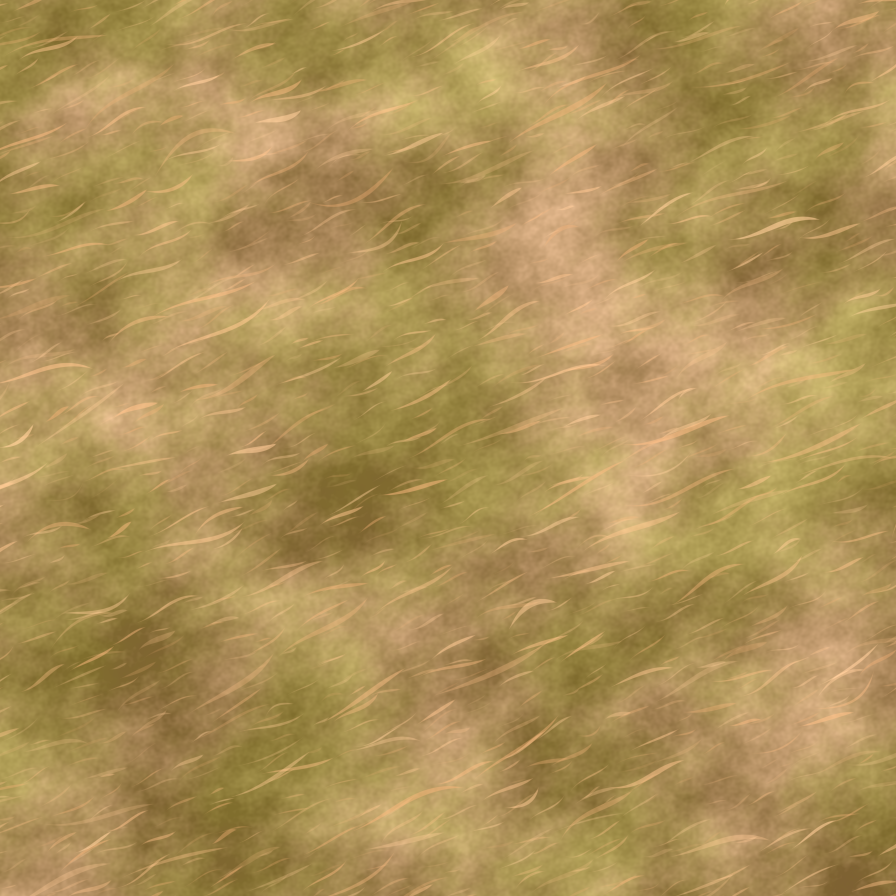
This texture is drawn by a WebGL 2 fragment shader. Its source:

```glsl
#version 300 es
precision highp float;
// Mottled olive and rose ground under scattered, slanting slivers.
// Layered gradient noise sets tone and hue; three jittered grids of
// bent, tapered strokes are laid over it from fine to bold.

uniform vec2 u_resolution;
out vec4 fragColor;

const float TAU = 6.28319;
const float SLANT = 0.40;

vec2 hash2(vec2 p) {
    vec3 q = fract(p.xyx * vec3(0.1031, 0.1030, 0.0973));
    q += dot(q, q.yzx + 33.33);
    return fract((q.xx + q.yz) * q.zy);
}

mat2 rotation(float angle) {
    float c = cos(angle), s = sin(angle);
    return mat2(c, -s, s, c);
}

float cornerSlope(vec2 cell, vec2 offset) {
    float angle = TAU * hash2(cell).x;
    return dot(vec2(cos(angle), sin(angle)), offset);
}

float gradientNoise(vec2 p) {
    vec2 i = floor(p), f = fract(p);
    vec2 w = f * f * f * (f * (f * 6.0 - 15.0) + 10.0);
    vec2 e = vec2(1.0, 0.0);
    float low = mix(cornerSlope(i, f), cornerSlope(i + e.xy, f - e.xy), w.x);
    float high = mix(cornerSlope(i + e.yx, f - e.yx), cornerSlope(i + e.xx, f - e.xx), w.x);
    return mix(low, high, w.y);
}

float fbm(vec2 p, float gain) {
    float sum = 0.0, amplitude = 0.5;
    for (int i = 0; i < 7; i++) {
        sum += amplitude * gradientNoise(p);
        p = rotation(0.6) * p * 2.0 + 17.3;
        amplitude *= gain;
    }
    return sum;
}

// Ground colour from a tone (dark to light) and a hue (olive to rose).
vec3 groundColour(float tone, float hue) {
    vec3 olive = mix(vec3(0.53, 0.46, 0.20), vec3(0.80, 0.73, 0.43), tone);
    vec3 rose = mix(vec3(0.53, 0.41, 0.23), vec3(0.88, 0.71, 0.54), tone);
    return mix(olive, rose, hue);
}

// Coverage of one sliver along x, bent by a parabola and a slight S.
float sliver(vec2 p, float halfLength, float halfWidth, float bend, float sway, float soft) {
    float u = p.x / halfLength;
    float y = p.y - halfLength * (bend * u * u + sway * u * (u * u - 0.6));
    float slope = 2.0 * bend * u + sway * (3.0 * u * u - 0.6);
    float d = abs(y) * inversesqrt(1.0 + slope * slope);
    float taper = max(0.0, 1.0 - u * u) * (1.0 + 0.55 * u);
    float w = halfWidth * taper;
    return (1.0 - smoothstep(w - soft, w + soft, d)) * min(1.0, w / soft);
}

// Blends one grid of slivers over the ground.
vec3 addSlivers(vec3 ground, vec2 p, vec2 cellSize, float width, float strength, float seed, float soft) {
    vec2 q = rotation(SLANT) * p + seed * 0.37;
    vec2 home = floor(q / cellSize);
    vec3 colour = ground;
    for (int j = -1; j <= 1; j++) {
        for (int i = -1; i <= 1; i++) {
            vec2 cell = home + vec2(i, j);
            vec2 place = hash2(cell + seed * 31.7);
            vec2 shape = hash2(cell + seed * 57.1 + 5.3);
            vec2 curve = hash2(cell + seed * 83.9 + 9.1) - 0.5;
            vec2 look = hash2(cell + seed * 19.3 + 3.7);
            vec2 local = q - (cell + 0.5 + 0.8 * (place - 0.5)) * cellSize;
            local = rotation(0.45 * (shape.x - 0.5)) * local;
            float halfLength = cellSize.x * mix(0.16, 0.46, shape.y);
            float hook = 1.0 + 2.2 * step(0.93, place.x);
            float mask = sliver(local, halfLength, width * mix(0.5, 1.2, look.x),
                                0.28 * curve.x * hook, 0.40 * curve.y, soft);
            vec3 tint = mix(vec3(0.81, 0.57, 0.36), vec3(0.92, 0.75, 0.57), look.y);
            tint = mix(tint, ground + vec3(0.20, 0.15, 0.12), 0.5);
            float opacity = strength * mix(0.3, 1.0, fract(look.x * 7.0 + shape.x));
            colour = mix(colour, tint, mask * opacity);
        }
    }
    return colour;
}

void main() {
    vec2 p = gl_FragCoord.xy / u_resolution.y;
    float soft = max(0.7 / u_resolution.y, 0.0008);

    // Clouded ground, slightly drawn out along the slant
    vec2 q = rotation(SLANT) * p * vec2(0.9, 1.1);
    float tone = 0.43 + 1.65 * fbm(q * 3.6 + 4.7, 0.67);
    float hue = smoothstep(-0.32, 0.32, fbm(q * 4.3 + 41.2, 0.60));
    tone += 0.12 * gradientNoise(p * 170.0);
    vec3 colour = groundColour(clamp(tone, -0.1, 1.15), hue);

    // Slivers, from faint and fine to bold
    colour = addSlivers(colour, p, vec2(0.062, 0.021), 0.0011, 0.70, 1.0, soft);
    colour = addSlivers(colour, p, vec2(0.095, 0.036), 0.0018, 0.90, 2.0, soft);
    colour = addSlivers(colour, p, vec2(0.150, 0.060), 0.0025, 1.00, 3.0, soft);

    fragColor = vec4(colour, 1.0);
}
```
